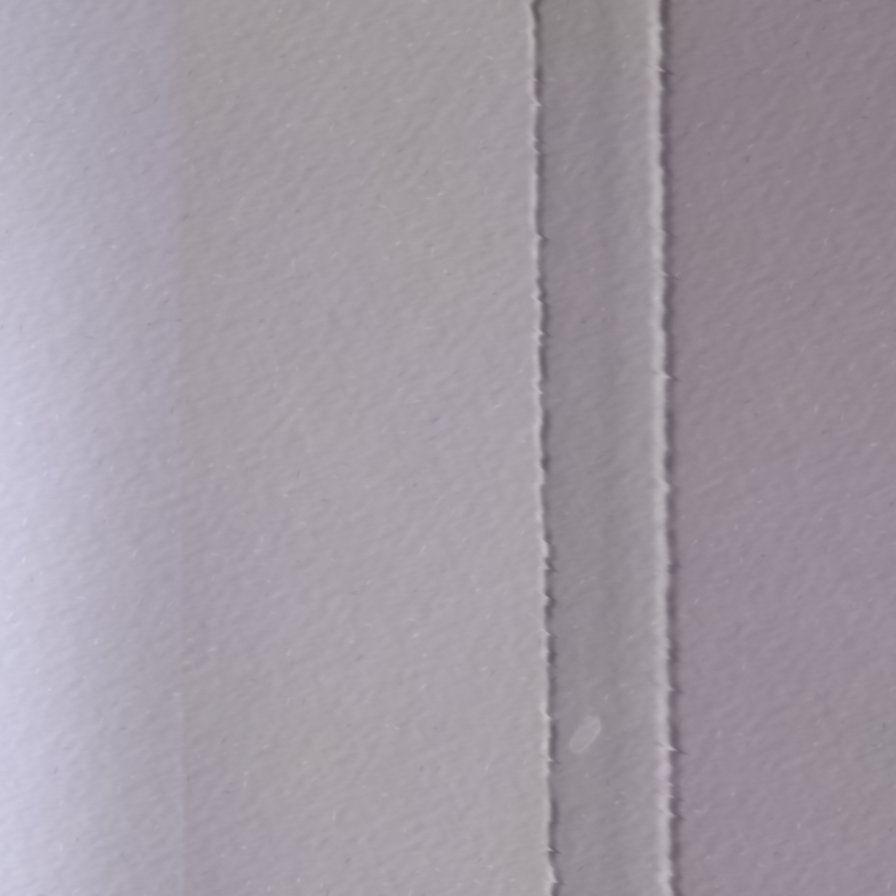
Reproduce this texture procedurally as a three.js fragment shader.

```glsl
// Layered sheets of grey-violet paper with three nearly vertical torn edges.
// Smooth colour gradients fill each sheet; noise roughens the edges, and
// embossed grain, colour mottling and scattered short fibres give the surface.

#define FOLD_X 0.195
#define TEAR_X 0.594
#define RIDGE_X 0.736
#define FOLD_LEAN 0.009
#define TEAR_LEAN 0.021
#define RIDGE_LEAN 0.013
#define SOFT 0.003
#define ROUGHNESS 0.0036
#define GRAIN 0.05
#define MOTTLE 0.018
#define FIBRE_CELLS 52.0

varying vec2 vUv;

float hash(vec2 p) {
  return fract(sin(dot(p, vec2(127.1, 311.7))) * 43758.5453);
}

float noise(vec2 p) {
  vec2 i = floor(p), f = fract(p);
  f = f * f * (3.0 - 2.0 * f);
  return mix(mix(hash(i), hash(i + vec2(1, 0)), f.x),
             mix(hash(i + vec2(0, 1)), hash(i + vec2(1, 1)), f.x), f.y);
}

float fbm(vec2 p) {
  float sum = 0.0, amp = 0.5;
  for (int i = 0; i < 4; i++) {
    sum += amp * noise(p);
    p = p * 2.03 + 17.3;
    amp *= 0.5;
  }
  return sum;
}

float bell(float x, float width) {
  return exp(-x * x / (width * width));
}

// Signed horizontal distance from a leaning, frayed edge; positive to its right
float tornEdge(vec2 p, float topX, float lean, float rough, float seed) {
  float y = p.y + 0.35 * p.x;
  float fray = 0.7 * (noise(vec2(y * 38.0, seed)) - 0.5);
  fray += noise(vec2(y * 105.0, seed + 9.0)) - 0.5;
  fray += 1.6 * pow(noise(vec2(y * 150.0, seed + 15.0)), 5.0);
  return p.x - topX - lean * (1.0 - p.y) - rough * fray;
}

// Relief of the paper, lit along a diagonal
float emboss(vec2 p) {
  vec2 q = vec2(p.x + 0.45 * p.y, p.y - 0.45 * p.x) * vec2(70.0, 105.0);
  return fbm(q) - fbm(q + vec2(0.5, -0.6));
}

// Short light or dark hairs, at most one for each grid cell
float fibres(vec2 p) {
  vec2 g = p * FIBRE_CELLS, cell = floor(g);
  float sum = 0.0;
  for (int j = -1; j <= 1; j++) {
    for (int i = -1; i <= 1; i++) {
      vec2 id = cell + vec2(i, j);
      float pick = hash(id + 3.7);
      float angle = 0.6 + 1.8 * (hash(id + 8.1) - 0.5);
      vec2 d = g - id - vec2(hash(id), hash(id + 5.3));
      vec2 dir = vec2(cos(angle), sin(angle));
      float along = dot(d, dir);
      float across = dot(d, vec2(-dir.y, dir.x)) + 0.4 * along * along;
      float hair = bell(along, 0.12 + 0.16 * hash(id + 2.9)) * bell(across, 0.1);
      sum += hair * step(0.74, pick) * (pick > 0.91 ? -0.9 : 1.0) * (0.4 + hash(id + 6.6));
    }
  }
  return sum;
}

void main() {
  vec2 p = vUv;
  float fold = tornEdge(p, FOLD_X, FOLD_LEAN, ROUGHNESS * 0.6, 1.0);
  float tear = tornEdge(p, TEAR_X, TEAR_LEAN, ROUGHNESS, 21.0);
  float ridge = tornEdge(p, RIDGE_X, RIDGE_LEAN, ROUGHNESS * 0.9, 43.0);

  // Sheets from left to right
  float glow = (1.0 - smoothstep(-0.06, 0.21, p.x)) * mix(1.0, 0.4, smoothstep(0.4, 1.0, p.y));
  vec3 leftSheet = mix(vec3(0.652, 0.627, 0.675), vec3(0.82, 0.812, 0.895), glow);
  leftSheet -= 0.015 * smoothstep(0.6, 1.0, p.y);
  vec3 middle = mix(vec3(0.662, 0.635, 0.662), vec3(0.628, 0.6, 0.62), smoothstep(0.4, 1.0, p.y));
  middle -= vec3(0.028, 0.028, 0.012) * (1.0 - smoothstep(0.0, 0.18, fold)) * (1.0 - p.y);
  vec3 groove = mix(vec3(0.592, 0.558, 0.6), vec3(0.56, 0.532, 0.55), p.y);
  groove += 0.03 * smoothstep(-0.06, -0.025, ridge);
  groove -= 0.016 * bell(ridge + 0.063, 0.012);
  vec3 rightSheet = mix(vec3(0.592, 0.555, 0.596), vec3(0.545, 0.507, 0.538), smoothstep(0.3, 1.0, p.y));
  rightSheet -= 0.04 * exp(-max(ridge, 0.0) / 0.03);

  float foldSoft = mix(0.005, 0.016, p.y);
  vec3 col = mix(leftSheet, middle, smoothstep(-foldSoft, foldSoft, fold));
  col = mix(col, groove, smoothstep(-SOFT, SOFT, tear));
  col = mix(col, rightSheet, smoothstep(-SOFT, SOFT, ridge));

  // Lit rims and cast shadows of the edges, broken along their length
  float fray = 0.2 + 1.2 * noise(vec2(p.y * 85.0, 4.0));
  float wear = 0.3 + 1.2 * noise(vec2(p.y * 60.0, 13.0));
  col += 0.022 * bell(fold + 0.002, 0.004) * fray * (1.0 - p.y);
  col += 0.075 * bell(tear + 0.004, 0.0045) * fray;
  col -= 0.11 * bell(tear - 0.005, 0.005) * wear;
  col -= 0.018 * bell(tear - 0.014, 0.016);
  col += 0.1 * bell(ridge + 0.007, 0.0075) * (0.65 + 0.45 * fray);
  col -= 0.1 * bell(ridge - 0.006, 0.0065) * (0.35 + 0.75 * wear);

  // Pale fleck lying in the groove
  vec2 f = p - vec2(0.651, 0.178);
  f = vec2(f.x - 0.35 * f.y, f.y - 0.3 * f.x);
  float fleck = length(f) - 0.015 - 0.012 * (noise(p * 90.0) - 0.5);
  col += 0.045 * (1.0 - smoothstep(-0.004, 0.004, fleck));
  col += 0.06 * bell(fleck, 0.0035) * noise(p * 70.0 + 5.0);

  // Mottling between warm and violet, then grain and fibres
  float tint = fbm(p * 6.0 + 31.0) - 0.47;
  col += MOTTLE * tint * vec3(0.4, -0.5, 1.6);
  col += MOTTLE * (fbm(p * 22.0) - 0.47);
  col += GRAIN * emboss(p) + 0.036 * fibres(p);
  gl_FragColor = vec4(clamp(col, 0.0, 1.0), 1.0);
}
```
